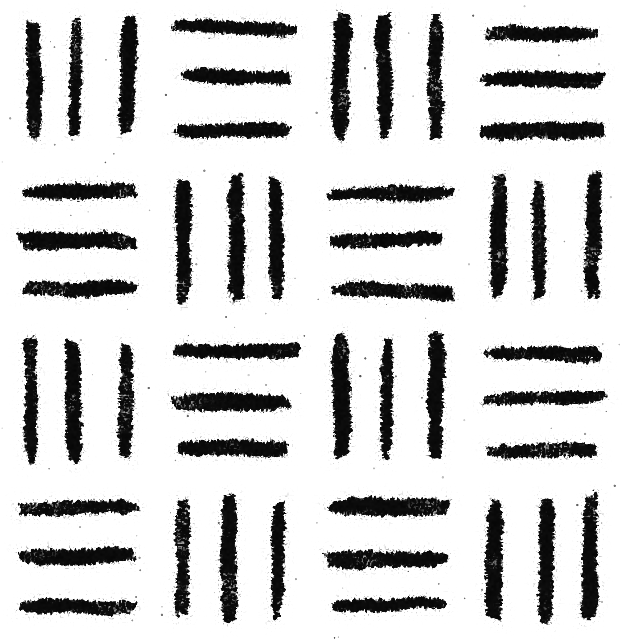
Reproduce this pattern procedurally as a Shadertoy shader.

```glsl
// Hand-inked basket weave: a 4 x 4 checker of three upright or three level dry-brush strokes.

float hash(vec2 p) {
    vec3 q = fract(p.xyx * vec3(0.1031, 0.1030, 0.0973));
    q += dot(q, q.yzx + 33.33);
    return fract((q.x + q.y) * q.z);
}

float noise(vec2 p) {
    vec2 i = floor(p), f = fract(p);
    f = f * f * (3.0 - 2.0 * f);
    return mix(mix(hash(i), hash(i + vec2(1, 0)), f.x),
               mix(hash(i + vec2(0, 1)), hash(i + vec2(1, 1)), f.x), f.y);
}

// Signed random value in -1..1 for one property of a stroke
float vary(vec2 seed, float property) {
    return 2.0 * hash(seed + property * vec2(7.3, 3.1)) - 1.0;
}

// Distance to a wobbly, tapered bar; q.x runs along it, q.y across it
float barDistance(vec2 q, vec2 halfSize, vec2 seed) {
    q.y += 0.03 * vary(seed, 1.0) * q.x + 0.024 * (noise(vec2(q.x * 5.0, 0.5) + seed) - 0.5);
    q.x += 0.5 * vary(seed, 2.0) * q.y;
    float tip = smoothstep(halfSize.x - 0.13, halfSize.x, abs(q.x));
    halfSize.y *= 0.85 + 0.35 * noise(vec2(q.x * 7.0, 9.5) + seed);
    halfSize.y *= 1.0 - (0.3 + 0.2 * vary(seed, 3.0) * sign(q.x)) * tip;
    vec2 e = abs(q) - halfSize + 0.012;
    return length(max(e, 0.0)) + min(max(e.x, e.y), 0.0) - 0.012;
}

// Ink coverage of one stroke
float strokeInk(vec2 q, vec2 seed, float blur) {
    vec2 halfSize = vec2(0.375 + 0.025 * vary(seed, 4.0), 0.043 + 0.009 * vary(seed, 5.0));
    float d = barDistance(q, halfSize, seed);

    // A second, thinner pass leaves steps and slits on some strokes
    if (vary(seed, 6.0) > 0.1) {
        vec2 shift = vec2(0.06 * vary(seed, 7.0), 0.026 * sign(vary(seed, 8.0)));
        d = min(d, barDistance(q - shift, halfSize * vec2(0.93, 0.5), seed + 17.0));
    }

    // Ragged edge: fine teeth across the stroke plus broader bumps
    float teeth = noise(q * vec2(95.0, 45.0) + seed * 5.0);
    float grain = noise(q * 120.0 + seed * 9.0);
    float rough = d + 0.02 * (teeth - 0.5) + 0.012 * (grain - 0.5)
                + 0.012 * (noise(q * 28.0 + seed) - 0.5);
    float ink = 1.0 - smoothstep(-blur, blur, rough);

    // Dry patches, stronger toward the rim
    float dry = smoothstep(0.6, 0.9, noise(q * vec2(7.0, 14.0) + seed * 3.0));
    dry += 0.5 * smoothstep(-0.025, 0.0, d);
    ink *= 1.0 - 0.65 * dry * smoothstep(0.5, 0.85, mix(teeth, grain, 0.5));

    // Powder shed beside the stroke
    float powder = smoothstep(0.76, 0.95, grain) * exp(-55.0 * max(d, 0.0));
    return max(ink, 0.7 * powder * step(0.0, d));
}

// Sparse round dust over the paper
float dust(vec2 p) {
    vec2 g = p * 36.0, id = floor(g);
    float radius = 0.1 + 0.18 * hash(id + 5.0);
    vec2 centre = 0.3 + 0.4 * vec2(hash(id + 11.0), hash(id + 23.0));
    float dotMask = 1.0 - smoothstep(radius - 0.1, radius + 0.1, length(fract(g) - centre));
    return dotMask * step(0.994, hash(id)) * (0.2 + 0.5 * hash(id + 31.0));
}

void mainImage(out vec4 fragColor, in vec2 fragCoord) {
    vec2 p = 4.0 * fragCoord / iResolution.xy;
    float blur = 3.0 / iResolution.y;
    vec2 cell = floor(p);
    vec2 q = p - cell - 0.5;

    // Alternate the stroke direction in a checker
    bool upright = mod(cell.x + cell.y, 2.0) > 0.5;
    if (upright) q = q.yx;
    q -= upright ? vec2(0.01, -0.005) : vec2(0.0, 0.01);

    // Three strokes per cell, each with its own placement
    float ink = dust(p);
    for (int i = -1; i <= 1; i++) {
        vec2 seed = cell * vec2(13.0, 29.0) + float(i) * 5.0 + 40.0;
        vec2 offset = vec2(0.025 * vary(seed, 9.0), 0.3 * float(i) + 0.03 * vary(seed, 10.0));
        ink = max(ink, strokeInk(q - offset, seed, blur));
    }

    // Near-black ink with faint mottling on white paper
    float black = 0.025 + 0.03 * noise(p * 60.0);
    fragColor = vec4(vec3(mix(1.0, black, clamp(ink, 0.0, 1.0))), 1.0);
}
```
